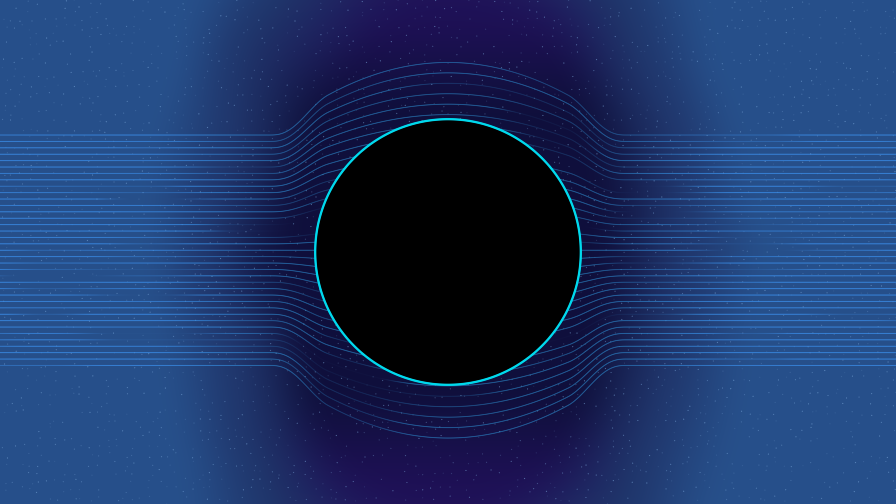
Reproduce this background procedurally as a WebGL 2 fragment shader.

```glsl
#version 300 es
precision highp float;
// A black disc with a cyan rim bends a band of thin lines across a starry blue field.

#define DISC_RADIUS 0.2635
#define RIM_HALF_WIDTH 0.0023
#define LINE_SPACING 0.0127
#define LINE_HALF_WIDTH 0.0011
#define LINE_ROWS 18.0
#define BAND_SHIFT 0.0035
#define BEND_REACH 0.355
#define BEND_STRENGTH 0.63
#define STAR_CELL 0.017
#define STAR_RADIUS 0.0013

uniform vec2 u_resolution;
out vec4 outColor;

const vec3 STEEL_BLUE = vec3(0.15, 0.31, 0.54);
const vec3 DEEP_BLUE = vec3(0.12, 0.20, 0.41);
const vec3 NAVY = vec3(0.06, 0.06, 0.235);
const vec3 VIOLET = vec3(0.12, 0.065, 0.34);
const vec3 LINE_BLUE = vec3(0.22, 0.53, 0.88);
const vec3 LINE_TEAL = vec3(0.16, 0.49, 0.74);
const vec3 RIM_CYAN = vec3(0.0, 0.85, 0.93);
const vec3 STAR_BLUE = vec3(0.48, 0.66, 0.86);

float hash(vec2 p) {
  vec3 q = fract(vec3(p.xyx) * 0.1031);
  q += dot(q, q.yzx + 33.33);
  return fract((q.x + q.y) * q.z);
}

float noise(vec2 p) {
  vec2 cell = floor(p);
  vec2 f = fract(p);
  f = f * f * (3.0 - 2.0 * f);
  float low = mix(hash(cell), hash(cell + vec2(1, 0)), f.x);
  float high = mix(hash(cell + vec2(0, 1)), hash(cell + vec2(1, 1)), f.x);
  return mix(low, high, f.y);
}

// Dark upright glow, tinted violet above and below the disc
vec3 backdrop(vec2 p) {
  float wobble = 0.05 * (noise(p * 5.0 + 20.0) - 0.5);
  float d = length(p * vec2(1.0, 0.6)) + wobble;
  vec3 core = mix(NAVY, VIOLET, smoothstep(0.26, 0.5, abs(p.y)));
  vec3 color = mix(core, DEEP_BLUE, smoothstep(0.28, 0.47, d));
  return mix(color, STEEL_BLUE, smoothstep(0.42, 0.62, d));
}

// One faint dot at a random place in each occupied cell
float stars(vec2 p, float pixel) {
  vec2 cell = floor(p / STAR_CELL);
  vec2 offset = vec2(hash(cell + 211.0), hash(cell + 357.0));
  vec2 center = (cell + 0.15 + 0.7 * offset) * STAR_CELL;
  float dotMask = 1.0 - smoothstep(0.0, STAR_RADIUS + 0.5 * pixel, length(p - center));
  float strength = hash(cell + 503.0);
  return dotMask * step(0.45, strength) * strength * strength * 0.55;
}

// Height in the straight band that reaches point p after bending
float unbentHeight(vec2 p) {
  float u = p.x / BEND_REACH;
  float rise = max(1.0 - u * u, 0.0);
  rise *= smoothstep(0.0, 0.55, rise);
  return (p.y - BAND_SHIFT) / (1.0 + BEND_STRENGTH * rise);
}

// Evenly spaced strands with soft gaps along their length
float strands(vec2 p, float pixel) {
  float height = unbentHeight(p);
  float row = round(height / LINE_SPACING);
  vec2 slope = vec2(unbentHeight(p + vec2(pixel, 0)) - unbentHeight(p - vec2(pixel, 0)),
                    unbentHeight(p + vec2(0, pixel)) - unbentHeight(p - vec2(0, pixel)));
  float dist = abs(height - row * LINE_SPACING) * 2.0 * pixel / length(slope);
  float ink = 1.0 - smoothstep(LINE_HALF_WIDTH - 0.5 * pixel, LINE_HALF_WIDTH + 0.5 * pixel, dist);
  float rowGap = noise(vec2(p.x * 5.0 + 40.0, row * 3.7 + 90.0));
  float patchGap = noise(vec2(p.x * 5.0 + 70.0, row * 0.3 + 30.0));
  float presence = smoothstep(0.18, 0.55, 0.5 * (rowGap + patchGap));
  float outerRow = smoothstep(LINE_ROWS - 6.0, LINE_ROWS, abs(row));
  presence = mix(presence, 1.0, 0.5 * outerRow);
  return ink * presence * step(abs(row), LINE_ROWS);
}

void main() {
  vec2 p = (gl_FragCoord.xy - 0.5 * u_resolution) / u_resolution.y;
  float pixel = 1.0 / u_resolution.y;
  float radius = length(p);

  vec3 color = backdrop(p);
  color = mix(color, STAR_BLUE, stars(p + 10.0, pixel));

  // Strands grow dimmer and greener near the disc
  float away = smoothstep(0.25, 0.6, abs(p.x));
  vec3 lineColor = mix(LINE_TEAL, LINE_BLUE, away);
  color = mix(color, lineColor, strands(p, pixel) * mix(0.62, 0.8, away));

  // Disc and bright rim
  color *= smoothstep(DISC_RADIUS - pixel, DISC_RADIUS + pixel, radius);
  float rimDistance = abs(radius - DISC_RADIUS) - RIM_HALF_WIDTH;
  float rim = 1.0 - smoothstep(-0.6 * pixel, 0.6 * pixel, rimDistance);
  outColor = vec4(mix(color, RIM_CYAN, rim), 1.0);
}
```
